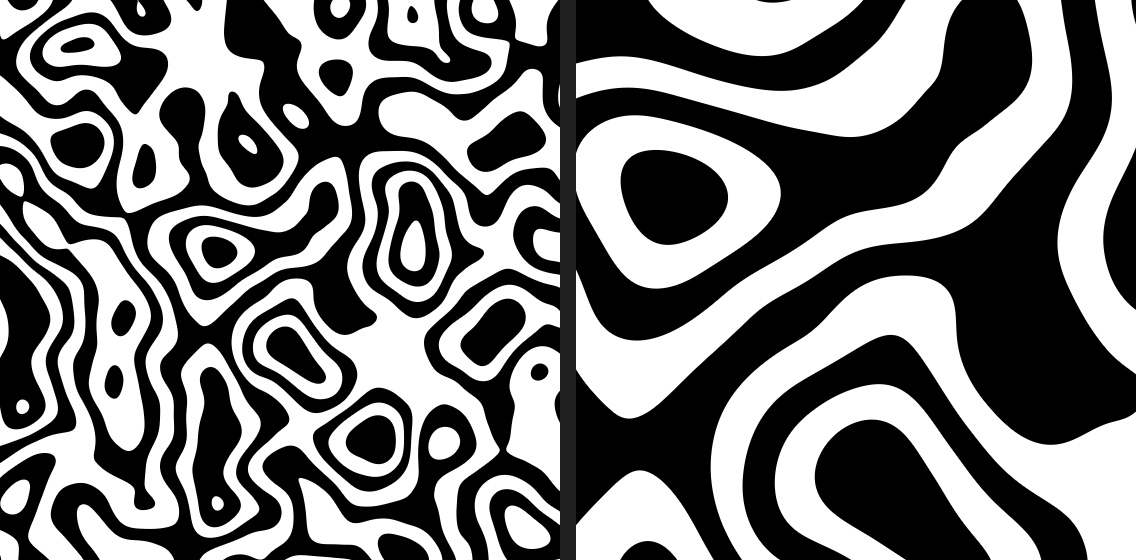
Left: the whole. Right: its middle third, enlarged.
Write a WebGL 2 fragment shader that draws this pattern.

```glsl
#version 300 es
precision highp float;
// Winding black and white contour bands, like a marbled height map.
// Two octaves of gradient noise form a smooth height field, which is
// sliced into equal alternating levels with edges one pixel soft.

uniform vec2 u_resolution;
out vec4 fragColor;

// Integer hash (PCG style) giving a unit direction for a lattice point.
vec2 latticeDirection(ivec2 cell) {
    uvec2 v = uvec2(cell + 1000) * 1664525u + 1013904223u;
    v.x += v.y * 1664525u;
    v.y += v.x * 1664525u;
    v ^= v >> 16u;
    v.x += v.y * 1664525u;
    v.y += v.x * 1664525u;
    v ^= v >> 16u;
    return normalize(vec2(v & 65535u) / 32767.5 - 1.0);
}

// Gradient noise with quintic blending, roughly -0.7 to 0.7.
float gradientNoise(vec2 p) {
    ivec2 cell = ivec2(floor(p));
    vec2 f = fract(p);
    vec2 blend = f * f * f * (f * (f * 6.0 - 15.0) + 10.0);
    float a = dot(latticeDirection(cell), f);
    float b = dot(latticeDirection(cell + ivec2(1, 0)), f - vec2(1, 0));
    float c = dot(latticeDirection(cell + ivec2(0, 1)), f - vec2(0, 1));
    float d = dot(latticeDirection(cell + ivec2(1, 1)), f - vec2(1, 1));
    return mix(mix(a, b, blend.x), mix(c, d, blend.x), blend.y);
}

// Broad hills plus a faint, turned octave that makes the contours waver.
float height(vec2 p) {
    mat2 turn = mat2(0.8, 0.6, -0.6, 0.8);
    return gradientNoise(p * 5.7 + 3.3) + 0.17 * gradientNoise(turn * p * 11.5 + 17.6);
}

void main() {
    vec2 uv = gl_FragCoord.xy / u_resolution.y;

    // One unit of level spans a black and a white band.
    float level = height(uv) / 0.31 + 0.2;
    float slope = length(vec2(dFdx(level), dFdy(level)));

    // Signed distance to the nearest band edge, measured in pixels.
    float edge = (abs(fract(level) - 0.5) - 0.25) / max(slope, 1e-4);
    fragColor = vec4(vec3(clamp(edge + 0.5, 0.0, 1.0)), 1.0);
}
```
